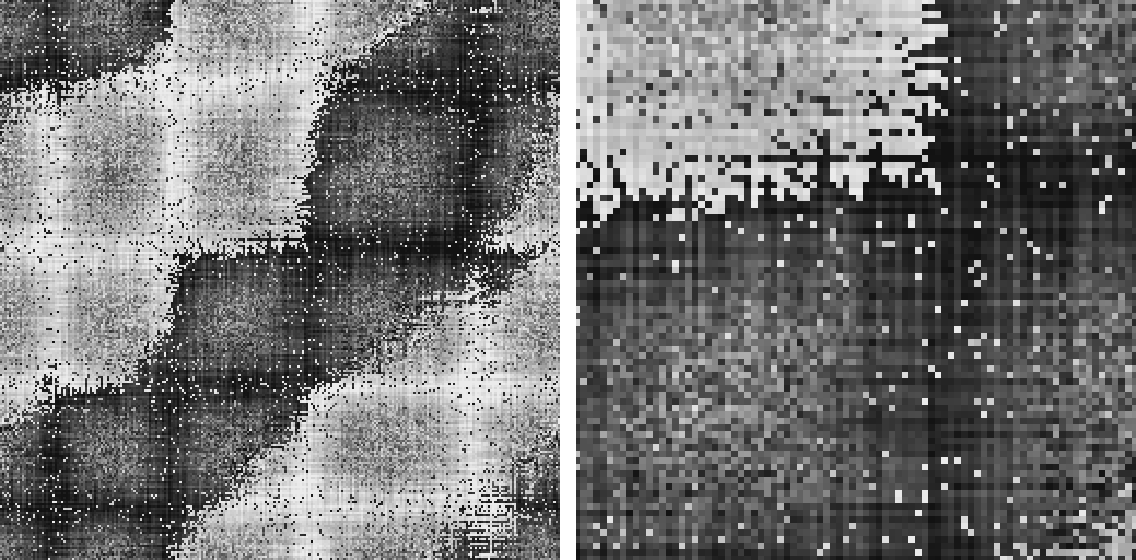
Left, the full canvas; right, a detail of the centre.
A Shadertoy shader for this texture:

```glsl
const float TAU = 6.2831853;
const float GRAINS = 256.0;   // square grains across the canvas
const float PATCHES = 4.0;    // large patches across the canvas

float hash(vec2 p) {
    vec3 a = fract(p.xyx * 0.1031);
    a += dot(a, a.yzx + 33.33);
    return fract((a.x + a.y) * a.z);
}

// Value noise that wraps after one canvas
float noise(vec2 uv, float period, float seed) {
    vec2 p = uv * period, i = floor(p), f = fract(p);
    f = f * f * (3.0 - 2.0 * f);
    vec2 a = mod(i, period) + seed, b = mod(i + 1.0, period) + seed;
    return mix(mix(hash(a), hash(vec2(b.x, a.y)), f.x),
               mix(hash(vec2(a.x, b.y)), hash(b), f.x), f.y);
}

// One grain wide line whose value drifts slowly along its length
float thread(float along, float line, float seed) {
    const float period = 8.0;
    float p = along * period, i = floor(p);
    return mix(hash(vec2(mod(i, period) + seed, line)),
               hash(vec2(mod(i + 1.0, period) + seed, line)),
               smoothstep(0.0, 1.0, p - i));
}

void mainImage(out vec4 fragColor, in vec2 fragCoord) {
    vec2 id = floor(fract(fragCoord / iResolution.xy) * GRAINS);
    vec2 uv = (id + 0.5) / GRAINS;

    // Uneven patch grid with comb-like borders
    vec2 comb = vec2(thread(uv.x, id.y, 11.0), thread(uv.y, id.x, 47.0)) - 0.5;
    vec2 grid = PATCHES * (uv - 0.075) + 0.12 * sin(TAU * (uv - 0.2));
    grid += 0.09 * (vec2(noise(uv, 8.0, 5.0), noise(uv, 8.0, 73.0)) - 0.5);
    grid += 0.12 * comb;
    vec2 patchId = mod(floor(grid), PATCHES);
    vec2 border = abs(fract(grid) - 0.5) * 2.0;
    float rim = pow(dot(border * border, border * border), 0.25);

    // Polarity: diagonal bands, shifted per patch, frayed by threads and grains
    float shift = mod(7.0 * patchId.x + 12.0 * patchId.y, 16.0) / 15.0 - 0.5;
    float polarity = -0.75 * cos(TAU * (uv.x - uv.y - 0.08)) + 0.8 * shift;
    polarity += 0.7 * (noise(uv, 5.0, 21.0) - 0.5);
    float fray = noise(uv, 7.0, 90.0);
    polarity += 0.8 * fray * fray * (comb.x + comb.y);
    float grain = hash(id + 301.0) - 0.5;
    float edge = exp(-30.0 * polarity * polarity);
    polarity += 2.4 * grain * grain * grain;
    float side = polarity < 0.0 ? -1.0 : 1.0;

    // Stray grains of the opposite tone, denser in some places
    float stray = 0.02 + 0.07 * noise(uv, 10.0, 130.0);
    if (hash(id + 577.0) < stray) side = -side;

    // Contrast grows from grey patch centres to black or white rims
    float contrast = 0.06 + 0.32 * min(pow(rim, 1.9), 1.0);
    contrast = max(contrast, 0.3 * edge);
    float tone = 0.5 + side * contrast;

    // Speckle in the centres and woven threads everywhere
    float speckle = hash(id + 811.0) - 0.5;
    tone += speckle * mix(0.5, 0.05, smoothstep(0.15, 0.95, rim));
    float weave = thread(uv.x, id.y, 170.0) + thread(uv.y, id.x, 230.0) - 1.0;
    tone += 0.14 * weave + 0.1 * (noise(uv, 16.0, 60.0) - 0.5);

    fragColor = vec4(vec3(clamp(tone, 0.07, 0.92)), 1.0);
}
```
